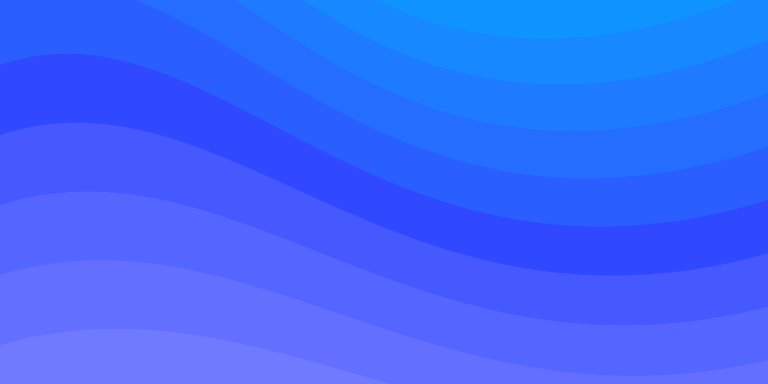
Reproduce this background procedurally as a Shadertoy shader.

```glsl
float bezier(vec4 c, float t) {
    float s = 1.0 - t;
    return dot(c, vec4(s * s * s, 3.0 * s * s * t, 3.0 * s * t * t, t * t * t));
}

float bezierSlope(vec4 c, float t) {
    float s = 1.0 - t;
    return 3.0 * dot(c.yzw - c.xyz, vec3(s * s, 2.0 * s * t, t * t));
}

// Depth below the top edge of one wave; level 0 is the middle wave
float waveDepth(float x, float level) {
    vec4 across = vec4(0.0, 0.2865 + 0.0124 * level, 0.4896 + 0.0273 * level, 1.0);
    vec4 down = vec4(0.1693, -0.026, 0.8333 + 0.0029 * level * level, 0.5208)
              + level * vec4(0.1823, 0.1823, 0.0938, 0.1389);

    // Newton steps find the curve parameter at this x
    float t = x;
    for (int i = 0; i < 6; i++) {
        t = clamp(t - (bezier(across, t) - x) / bezierSlope(across, t), 0.0, 1.0);
    }
    return bezier(down, t);
}

// Sky blue falls to deep blue, then rises to periwinkle
vec3 bandColor(float band) {
    vec3 deepBlue = vec3(0.188, 0.282, 1.0);
    vec3 skyBlue = vec3(0.06, 0.58, 1.0);
    vec3 periwinkle = vec3(0.44, 0.478, 1.0);
    float upper = max(5.0 - band, 0.0) / 5.0;
    float lower = max(band - 5.0, 0.0) / 4.0;
    return deepBlue
         + (skyBlue - deepBlue) * pow(vec3(upper), vec3(1.2, 0.78, 1.0))
         + (periwinkle - deepBlue) * pow(vec3(lower), vec3(0.78));
}

void mainImage(out vec4 fragColor, in vec2 fragCoord) {
    vec2 uv = fragCoord / iResolution.xy;
    float depth = 1.0 - uv.y;
    float edge = 0.6 / iResolution.y;

    // Stack the bands from top to bottom
    vec3 color = bandColor(0.0);
    for (int i = 0; i < 9; i++) {
        float below = depth - waveDepth(uv.x, float(i) - 4.0);
        color = mix(color, bandColor(float(i + 1)), smoothstep(-edge, edge, below));
    }
    fragColor = vec4(color, 1.0);
}
```
